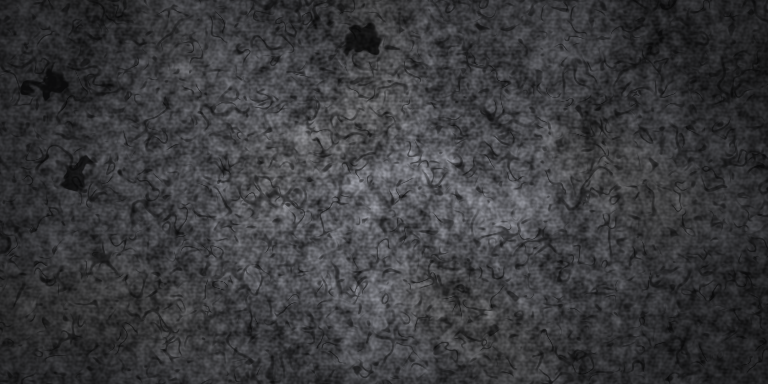
This texture is drawn by a WebGL 1 fragment shader. Its source:

```glsl
precision highp float;
// Dark weathered concrete: cloudy grey stone with fine grain, pits, cracks and a vignette.

uniform vec2 u_resolution;

#define LIGHT_CENTER vec2(0.97, 0.50)
#define LIGHT_SPREAD vec2(0.76, 0.56)
#define EDGE_LEVEL 0.115
#define CENTER_LEVEL 0.385
#define CLOUD_CONTRAST 0.42
#define GRAIN_CONTRAST 0.48
#define FLAKE_GAIN 0.16
#define PIT_DEPTH 0.45
#define CRACK_DEPTH 0.42
#define HOLLOW_DEPTH 0.68
#define WEAVE_GAIN 0.035
#define COOL_TINT vec3(0.982, 0.992, 1.045)

const mat2 TURN = mat2(0.8, 0.6, -0.6, 0.8);

float hash(vec2 cell) {
  vec3 q = fract(vec3(cell.xyx) * vec3(0.1031, 0.1030, 0.0973));
  q += dot(q, q.yzx + 33.33);
  return fract((q.x + q.y) * q.z);
}

// Dot product of a random unit gradient with the offset from its corner
float corner(vec2 cell, vec2 offset) {
  float angle = 6.28319 * hash(cell);
  return dot(vec2(cos(angle), sin(angle)), offset);
}

float gradientNoise(vec2 p) {
  vec2 i = floor(p), f = fract(p);
  vec2 e = vec2(1.0, 0.0);
  vec2 u = f * f * f * (f * (f * 6.0 - 15.0) + 10.0);
  return mix(mix(corner(i, f), corner(i + e, f - e), u.x),
             mix(corner(i + e.yx, f - e.yx), corner(i + e.xx, f - e.xx), u.x), u.y);
}

// Three turned octaves
float fbm(vec2 p, float gain) {
  float sum = 0.0, weight = 1.0;
  for (int i = 0; i < 3; i++) {
    sum += weight * gradientNoise(p);
    p = TURN * p * 2.0 + 17.3;
    weight *= gain;
  }
  return sum;
}

// Soft elliptical reach of a damaged area
float reach(vec2 p, vec2 center, vec2 size) {
  vec2 d = (p - center) / size;
  return exp(-dot(d, d));
}

// Thin broken lines along the zero level of the noise
float cracks(vec2 p, float scale) {
  float line = 1.0 - smoothstep(0.02, 0.11, abs(gradientNoise(p * scale)));
  return line * smoothstep(0.02, 0.30, gradientNoise(p * scale * 0.55 + 41.0));
}

void main() {
  vec2 p = gl_FragCoord.xy / u_resolution.y;
  p.x += 1.0 - 0.5 * u_resolution.x / u_resolution.y;
  vec2 warp = vec2(gradientNoise(p * 19.0 + 5.0), gradientNoise(p * 19.0 + 63.0));
  vec2 rough = p + 0.022 * warp;

  // Vignette
  vec2 fall = (p - LIGHT_CENTER) / LIGHT_SPREAD;
  float level = mix(EDGE_LEVEL, CENTER_LEVEL, exp(-dot(fall, fall)));

  // Stains and pale worn flakes
  float clouds = fbm(p * 3.1 + 8.0, 0.65);
  float flakes = smoothstep(0.12, 0.42, fbm(rough * 8.0 + 29.0, 0.75));
  float tone = 1.0 + CLOUD_CONTRAST * clouds + FLAKE_GAIN * (flakes - 0.2);

  // Fine grain with faint horizontal weave
  tone += GRAIN_CONTRAST * fbm(TURN * p * 27.0 + 3.0, 0.92);
  tone += WEAVE_GAIN * sin(6.28319 * (p.y * 100.0 + 0.6 * gradientNoise(p * 25.0)));

  // Small pits and hairline cracks
  float pits = smoothstep(0.27, 0.50, gradientNoise(rough * vec2(38.0, 46.0) + 11.0));
  float lines = max(cracks(rough, 17.0), cracks(TURN * rough + 7.0, 31.0));
  tone *= (1.0 - PIT_DEPTH * pits) * (1.0 - CRACK_DEPTH * lines);

  // Ragged hollows where the surface has broken away
  float damage = reach(p, vec2(0.20, 0.55), vec2(0.16, 0.055));
  damage = max(damage, reach(p, vec2(0.95, 0.91), vec2(0.06, 0.11)));
  damage = max(damage, reach(p, vec2(0.13, 0.78), vec2(0.15, 0.045)));
  float ragged = damage + 0.9 * fbm(rough * 13.0 + 52.0, 0.6);
  float hollow = smoothstep(0.78, 0.98, ragged) * smoothstep(0.15, 0.45, damage);
  tone *= 1.0 - HOLLOW_DEPTH * hollow;

  // Cool grey with slightly warmer stains
  float value = clamp(level * tone, 0.045, 0.62);
  float warmth = smoothstep(0.0, 0.5, gradientNoise(p * 2.6 + 31.0));
  vec3 tint = mix(COOL_TINT, vec3(1.0, 0.995, 0.99), 0.6 * warmth);
  gl_FragColor = vec4(value * tint, 1.0);
}
```
